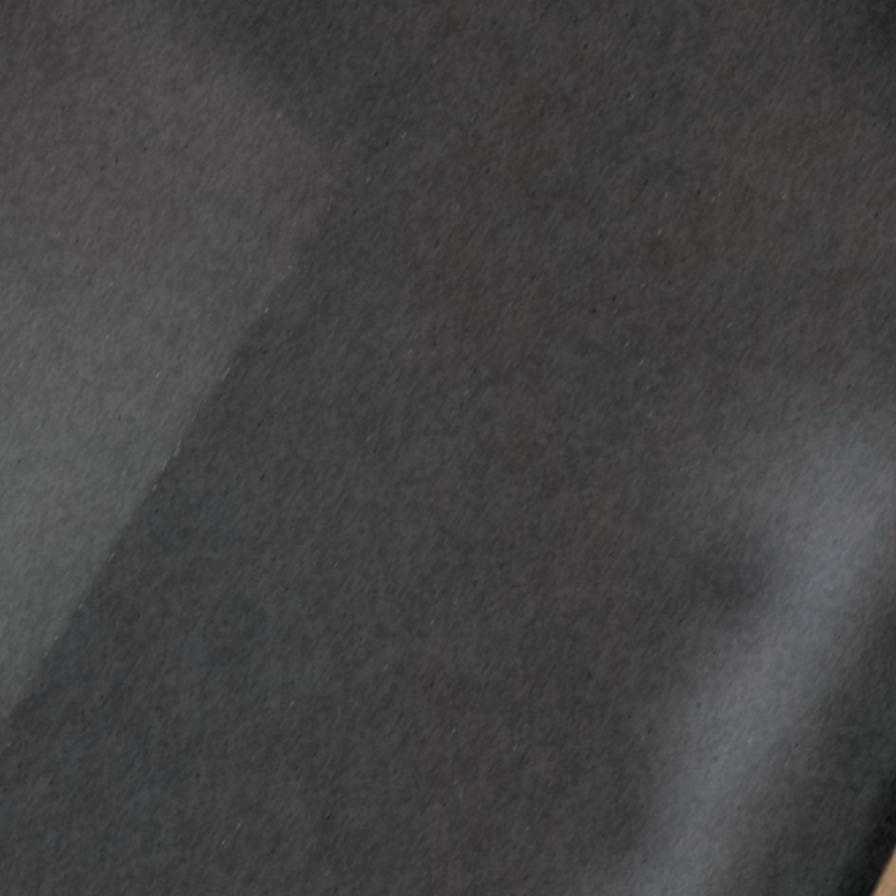
Give the GLSL for this texture, as a WebGL 2 fragment shader.

```glsl
#version 300 es
precision highp float;
// Dark, finely grained sheet with a pale slanted panel, a soft sheen and a tan corner.
uniform vec2 u_resolution;
out vec4 outColor;

const vec3 WARM_DARK = vec3(0.243, 0.229, 0.223);
const vec3 COOL_DARK = vec3(0.238, 0.246, 0.252);
const vec3 PANEL_TOP = vec3(0.310, 0.292, 0.300);
const vec3 PANEL_LOW = vec3(0.352, 0.364, 0.364);
const vec3 SHEEN = vec3(0.395, 0.415, 0.440);
const vec3 HAZE = vec3(0.315, 0.308, 0.308);
const vec3 SHADE = vec3(0.215, 0.210, 0.222);
const vec3 RIM = vec3(0.195, 0.215, 0.215);
const vec3 TAN = vec3(0.62, 0.50, 0.38);

const vec2 PANEL_EDGE = vec2(0.215, 0.525);
const vec2 PANEL_TIP = vec2(0.40, 0.82);
const vec2 SLANT = vec2(0.531, 0.847);
const vec2 SHEEN_CENTRE = vec2(0.83, 0.19);
const vec2 SHEEN_DIR = vec2(0.438, 0.899);

const float GRAIN = 0.050;
const float MOTTLE = 0.024;
const float CHROMA = 0.016;
const float SPECK_CELLS = 75.0;

float hash(vec2 p) {
  vec3 q = fract(p.xyx * vec3(0.1031, 0.1030, 0.0973));
  q += dot(q, q.yzx + 33.33);
  return fract((q.x + q.y) * q.z);
}

float noise(vec2 p) {
  vec2 i = floor(p), f = fract(p);
  f = f * f * (3.0 - 2.0 * f);
  return mix(mix(hash(i), hash(i + vec2(1, 0)), f.x),
             mix(hash(i + vec2(0, 1)), hash(i + vec2(1, 1)), f.x), f.y);
}

float blob(vec2 p, vec2 centre, vec2 size) {
  vec2 d = (p - centre) / size;
  return exp(-dot(d, d));
}

// Coordinates across (x) and along (y) a direction
vec2 along(vec2 p, vec2 dir) {
  return vec2(dot(p, vec2(dir.y, -dir.x)), dot(p, dir));
}

// Sparse elongated flecks: positive are light, negative are dark
float specks(vec2 p) {
  vec2 cell = floor(p * SPECK_CELLS);
  float sum = 0.0;
  for (int y = -1; y <= 1; y++) {
    for (int x = -1; x <= 1; x++) {
      vec2 c = cell + vec2(x, y);
      float pick = hash(c + 71.0);
      vec2 centre = (c + vec2(hash(c + 13.0), hash(c + 37.0))) / SPECK_CELLS;
      vec2 d = along(p - centre, SLANT) / vec2(0.0016, 0.0034);
      float tone = 0.09 * step(0.975, pick) - 0.07 * step(pick, 0.07);
      sum += tone * hash(c + 91.0) * exp(-dot(d, d));
    }
  }
  return sum;
}

vec3 surface(vec2 p) {
  // Base: cool at lower left, warm elsewhere
  float cool = smoothstep(0.75, 0.15, p.x + 0.25 * abs(p.y - 0.3));
  vec3 col = mix(WARM_DARK, COOL_DARK, cool);
  col += 0.022 * blob(p, vec2(0.92, 0.76), vec2(0.14, 0.20));
  col += 0.016 * blob(p, vec2(0.40, 0.55), vec2(0.22, 0.30));
  col = mix(col, SHADE, 0.5 * blob(p, vec2(0.32, 0.95), vec2(0.11, 0.09)));
  col = mix(col, RIM * 0.7, 0.9 * blob(p, vec2(1.02, 1.0), vec2(0.09, 0.10)));

  // Pale panel: crisp slanted side, soft top and fading foot
  vec2 e = along(p - PANEL_EDGE, SLANT);
  float wobble = 0.006 * (noise(p * 35.0) - 0.5);
  float panel = smoothstep(0.007, -0.010, e.x + wobble);
  panel *= smoothstep(0.05, -0.05, dot(p - PANEL_TIP, vec2(0.6, 0.8)));
  panel *= mix(0.22, 1.0, smoothstep(0.08, 0.36, p.y));
  vec3 panelCol = mix(PANEL_LOW, PANEL_TOP, smoothstep(0.45, 0.85, p.y));
  panelCol -= 0.05 * blob(p, vec2(0.0, 1.0), vec2(0.12, 0.13));
  panelCol -= 0.03 * smoothstep(-0.12, 0.0, e.x);
  col = mix(col, panelCol, panel);

  // Haze, sheen and the shadows beside it
  vec2 s = along(p - SHEEN_CENTRE, SHEEN_DIR);
  col = mix(col, HAZE, 0.85 * blob(p, vec2(0.88, 0.46), vec2(0.17, 0.11)));
  float width = s.x < 0.0 ? 0.085 : 0.070;
  float sheen = exp(-pow(s.x / width, 2.0)) * smoothstep(0.46, 0.22, s.y);
  col = mix(col, SHEEN, sheen * mix(0.78, 1.0, smoothstep(-0.2, 0.25, s.y)));
  col = mix(col, SHADE, 0.75 * blob(p, vec2(0.81, 0.34), vec2(0.065, 0.055)));
  col = mix(col, SHADE, 0.75 * blob(p, vec2(0.69, 0.09), vec2(0.05, 0.075)));

  // Dark rim and tan corner
  col = mix(col, RIM, 0.85 * smoothstep(0.06, 0.14, s.x));
  col = mix(col, RIM * 0.45, smoothstep(0.155, 0.195, s.x));
  return mix(col, TAN, smoothstep(0.207, 0.218, s.x));
}

void main() {
  vec2 p = gl_FragCoord.xy / u_resolution;
  vec3 col = surface(p);

  // Slanted grain, broader mottling and faint colour drift
  vec2 g = along(p, SLANT);
  float grain = noise(g * vec2(260.0, 125.0) + 40.0) - 0.5;
  grain += 0.5 * (noise(p * 330.0 + 9.0) - 0.5);
  float mottle = noise(g * vec2(75.0, 38.0) + 17.0) - 0.5;
  mottle += 0.5 * (noise(p * 19.0 + 5.0) - 0.5);
  float drift = noise(p * 45.0 + 60.0) + noise(p * 12.0 + 80.0) - 1.0;
  col += GRAIN * grain + MOTTLE * mottle + specks(p);
  col += CHROMA * drift * vec3(0.6, -0.3, -0.5);

  // Worn flecks along the panel side
  vec2 e = along(p - PANEL_EDGE, SLANT);
  float worn = smoothstep(0.72, 0.95, noise(g * vec2(220.0, 90.0) + 3.0));
  worn *= exp(-pow(e.x / 0.004, 2.0)) * smoothstep(0.36, 0.28, abs(e.y));
  outColor = vec4(col + 0.10 * worn, 1.0);
}
```
